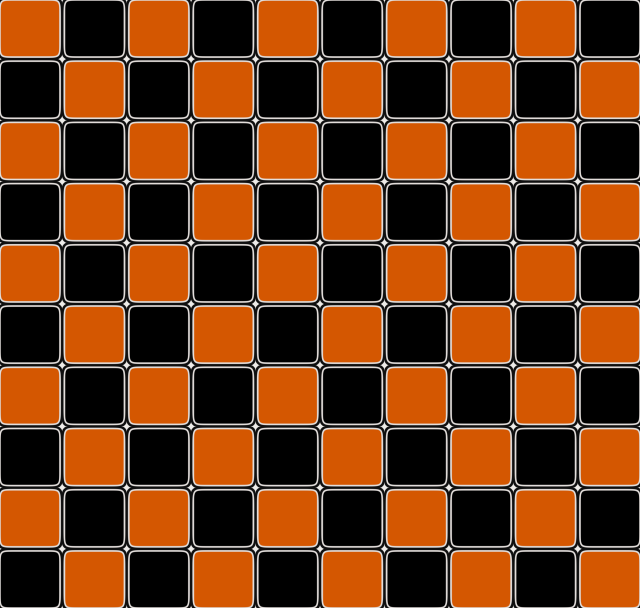
Write a WebGL 1 fragment shader that draws this pattern.

```glsl
precision highp float;
// A ten by ten checkerboard of orange and black tiles with softly bowed sides.
// Each cell is a superellipse: its approximate edge distance places a dark seam,
// a pale rim and the tile face, and leaves pale stars where four cells meet.

uniform vec2 u_resolution;

// Inward distance to the cell outline, in half cells; q runs from -1 to 1.
// The lower vertical exponent makes the left and right sides bow more.
float outlineDistance(vec2 q) {
  vec2 exponent = vec2(10.0, 7.0);
  vec2 a = max(abs(q), 0.001);
  vec2 power = pow(a, exponent);
  float field = max(power.x + power.y, 1e-6);
  float slope = max(length(exponent * power / a), 1e-5);
  return -field * log(field) / slope;
}

void main() {
  // Cells are centred on the canvas, so the outermost ones are slightly cropped.
  vec2 grid = (gl_FragCoord.xy / u_resolution - 0.5) / 0.1007;
  vec2 cell = floor(grid);
  float depth = outlineDistance(2.0 * fract(grid) - 1.0);
  float soft = 0.7 * 2.0 / (0.1007 * u_resolution.x);

  // Alternating tile faces
  float checker = mod(cell.x + cell.y, 2.0);
  vec3 face = mix(vec3(0.0), vec3(0.83, 0.34, 0.005), checker);

  // Dark seam along the outline, then the face inside it
  vec3 color = mix(vec3(0.06), face, smoothstep(-soft, soft, depth - 0.065));

  // Pale rim just inside the seam
  float rim = smoothstep(-soft, soft, 0.025 - abs(depth - 0.064));
  color = mix(color, vec3(0.89, 0.87, 0.86), rim);

  // Pale star in the gap between rounded corners
  float star = smoothstep(-soft, soft, -0.04 - depth);
  color = mix(color, vec3(0.93, 0.92, 0.91), star);

  gl_FragColor = vec4(color, 1.0);
}
```
